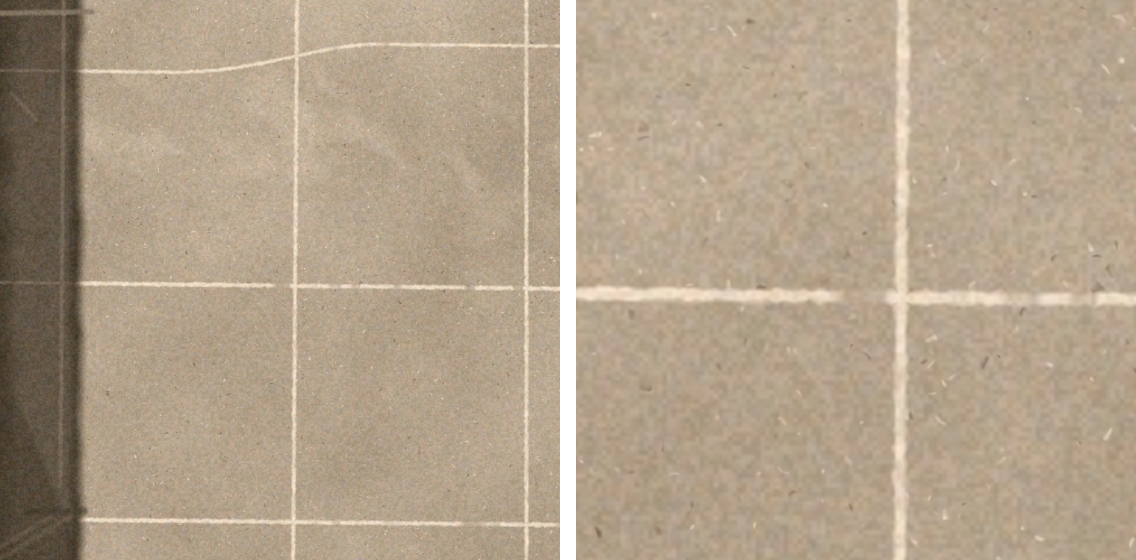
Left, the full canvas; right, a detail of the centre.
A Shadertoy shader for this texture:

```glsl
const vec3 TILE_DARK = vec3(0.67, 0.60, 0.51);
const vec3 TILE_LIGHT = vec3(0.765, 0.695, 0.605);
const vec3 GROUT = vec3(0.95, 0.88, 0.79);
const vec3 SHADE_DEEP = vec3(0.27, 0.23, 0.17);
const vec3 SHADE_SOFT = vec3(0.385, 0.335, 0.275);
const vec3 SHADE_GROUT = vec3(0.54, 0.48, 0.41);
const vec2 TILE_SIZE = vec2(0.4165, 0.422);
const vec2 GRID_ORIGIN = vec2(0.107, 0.0735);

float hash(vec2 p) {
    vec3 q = fract(p.xyx * vec3(0.1031, 0.1030, 0.0973));
    q += dot(q, q.yzx + 33.33);
    return fract((q.x + q.y) * q.z);
}

float noise(vec2 p) {
    vec2 i = floor(p), f = fract(p);
    f = f * f * (3.0 - 2.0 * f);
    return mix(mix(hash(i), hash(i + vec2(1, 0)), f.x),
               mix(hash(i + vec2(0, 1)), hash(i + vec2(1, 1)), f.x), f.y);
}

float fbm(vec2 p, int octaves) {
    float sum = 0.0, amp = 0.5;
    for (int i = 0; i < octaves; i++) {
        sum += amp * noise(p);
        p = mat2(0.8, 0.6, -0.6, 0.8) * p * 2.03 + 7.1;
        amp *= 0.5;
    }
    return sum;
}

float segmentDist(vec2 p, vec2 a, vec2 b) {
    vec2 ab = b - a;
    return length(p - a - ab * clamp(dot(p - a, ab) / dot(ab, ab), 0.0, 1.0));
}

// Coverage of a band of the given half width
float band(float dist, float halfWidth, float blur) {
    return 1.0 - smoothstep(halfWidth - blur, halfWidth + blur, dist);
}

// Straightens the leaning columns, tilted rows and the bent top row
vec2 unbend(vec2 p) {
    float lean = 0.007 * p.y * (1.0 - smoothstep(0.55, 0.9, p.x));
    float rise = pow(smoothstep(0.28, 0.68, p.x), 1.4);
    float bend = mix(-0.043, 0.011, rise) * smoothstep(0.65, 0.8, p.y);
    return p - vec2(lean, bend - 0.011 * p.x);
}

// Distance to the nearest column joint (x) and row joint (y)
vec2 jointDist(vec2 p) {
    vec2 cell = (p - GRID_ORIGIN) / TILE_SIZE;
    return abs(fract(cell + 0.5) - 0.5) * TILE_SIZE;
}

// Sparse soft specks, one candidate per cell
float specks(vec2 p, float cells, float density, float seed) {
    vec2 q = p * cells + 0.8 * vec2(noise(p * 170.0), noise(p * 170.0 + 31.0));
    vec2 id = floor(q) + seed;
    vec2 centre = 0.35 + 0.3 * vec2(hash(id + 3.7), hash(id + 9.2));
    float strength = step(1.0 - density, hash(id)) * mix(0.3, 1.0, hash(id + 5.1));
    return strength * (1.0 - smoothstep(0.0, 0.34, length(fract(q) - centre)));
}

vec3 tileSurface(vec2 p) {
    float tone = 0.45 + 1.5 * (fbm(p * 5.0 + 2.0, 6) - 0.48) + 0.2 * (p.y - 0.5);
    // Pale scuffs across the upper tiles
    float scuff = smoothstep(0.5, 0.75, fbm(mat2(0.8, 0.6, -0.6, 0.8) * p * vec2(9.0, 17.0), 4));
    tone += scuff * 0.5 * smoothstep(0.45, 0.65, p.y);
    vec3 color = mix(TILE_DARK, TILE_LIGHT, clamp(tone, 0.0, 1.0));
    color -= 0.17 * specks(p, 115.0, 0.05, 0.0);
    return color + 0.17 * specks(p, 125.0, 0.06, 41.0);
}

vec3 shadedSurface(vec2 p) {
    float light = smoothstep(-0.01, 0.05, p.x) * (1.0 - smoothstep(0.11, 0.14, p.x));
    light *= 1.0 - 0.35 * smoothstep(0.75, 1.0, p.y);
    light += 0.1 + 0.8 * (fbm(p * 14.0, 4) - 0.47);
    vec3 color = mix(SHADE_DEEP, SHADE_SOFT, clamp(light, 0.0, 1.0));
    // Darker wedge low on the left
    float wedge = band(p.y - 0.36 + 2.4 * p.x, 0.0, 0.02);
    return mix(color, SHADE_DEEP, 0.5 * wedge);
}

void mainImage(out vec4 fragColor, in vec2 fragCoord) {
    vec2 uv = fragCoord / iResolution.xy;
    float blur = 0.0019 + 0.4 / iResolution.y;
    vec2 rough = vec2(noise(uv * 190.0), noise(uv * 190.0 + 50.0)) - 0.5;
    vec2 joint = jointDist(unbend(uv) + rough * 0.0022);

    // Joints, broken up along their length and worn more to the right
    float wear = smoothstep(0.6, 0.85, noise(uv * vec2(55.0, 6.0) + 4.0)) * smoothstep(0.45, 0.7, uv.x);
    wear = max(0.75 * wear, 0.85 * band(length((uv - vec2(0.503, 0.489)) * vec2(0.7, 1.0)), 0.010, 0.005));
    float crumble = mix(0.68, 1.0, noise(uv * 95.0));
    float topThin = 0.0007 * smoothstep(0.65, 0.8, uv.y);
    float columns = band(joint.x, 0.0033, blur) * crumble;
    float rows = band(joint.y, 0.0036 - topThin, blur) * (1.0 - wear) * mix(crumble, 1.0, 0.4);
    vec3 floorColor = mix(tileSurface(uv), GROUT, max(columns, rows));

    // Shaded strip with dimmer joints
    float dimRows = band(joint.y, 0.0022, blur) * mix(0.75, 0.35, smoothstep(0.10, 0.12, uv.x));
    float dimColumns = band(joint.x, 0.0034, blur) * smoothstep(0.10, 0.16, uv.y) * 0.65;
    vec3 shade = mix(shadedSurface(uv), SHADE_GROUT, crumble * max(dimRows * step(0.1, uv.y), dimColumns));
    float edge = 0.145 + 0.006 * (noise(vec2(uv.y * 20.0, 3.0)) - 0.5);
    vec3 color = mix(shade, floorColor, smoothstep(edge - 0.013, edge + 0.013, uv.x));

    // Rails at the top and bottom of the strip, and a faint scratch
    float topRail = segmentDist(uv, vec2(-0.02, 0.976), vec2(0.164, 0.979));
    color = mix(color, SHADE_GROUT, 0.85 * band(topRail, 0.0045, 0.003));
    float lowRail = segmentDist(uv, vec2(-0.02, 0.0), vec2(0.12, 0.085));
    color = mix(color, SHADE_GROUT, 0.4 * band(abs(lowRail - 0.009), 0.004, 0.005) * crumble);
    float foot = segmentDist(uv, vec2(0.05, 0.085), vec2(0.15, 0.088));
    color = mix(color, SHADE_DEEP, 0.7 * band(foot, 0.006, 0.006));
    float scratch = segmentDist(uv, vec2(0.02, 0.835), vec2(0.065, 0.785));
    color = mix(color, SHADE_GROUT, 0.4 * band(scratch, 0.003, 0.004));

    // Grain at two scales with a slight colour shift
    float grain = 0.6 * noise(uv * 360.0) + 0.4 * noise(uv * 190.0 + 17.0) - 0.5;
    vec3 tint = vec3(noise(uv * 120.0 + 11.0), 0.5, noise(uv * 120.0 + 83.0)) - 0.5;
    color += 0.115 * grain + 0.04 * tint;
    fragColor = vec4(clamp(color, 0.0, 1.0), 1.0);
}
```
